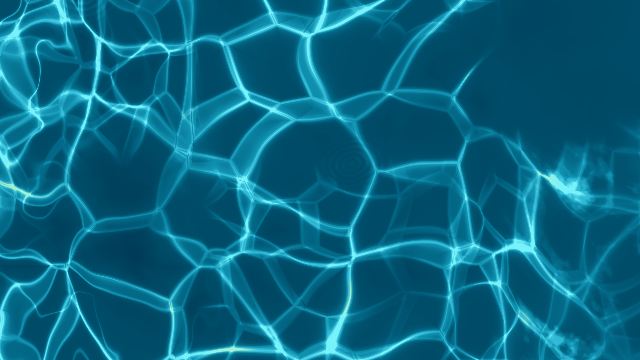
Write a WebGL 1 fragment shader that draws this texture.

```glsl
precision highp float;
// Sunlit pool water: a net of folded caustic ribbons over deep teal.
uniform vec2 u_resolution;

const vec3 ABYSS = vec3(0.0, 0.20, 0.31);
const vec3 DEEP  = vec3(0.0, 0.30, 0.41);
const vec3 TEAL  = vec3(0.01, 0.41, 0.53);
const vec3 AZURE = vec3(0.06, 0.56, 0.68);
const vec3 CYAN  = vec3(0.19, 0.73, 0.84);
const vec3 GLARE = vec3(0.47, 0.95, 0.98);

float hash(vec2 p) {
  return fract(sin(dot(p, vec2(127.1, 311.7))) * 43758.5453);
}

vec2 hash2(vec2 p) {
  return vec2(hash(p), hash(p + 57.3));
}

float noise(vec2 p) {
  vec2 i = floor(p);
  vec2 f = fract(p);
  f = f * f * f * (f * (f * 6.0 - 15.0) + 10.0);
  float low = mix(hash(i), hash(i + vec2(1.0, 0.0)), f.x);
  float high = mix(hash(i + vec2(0.0, 1.0)), hash(i + vec2(1.0, 1.0)), f.x);
  return mix(low, high, f.y);
}

vec2 drift(vec2 p) {
  return vec2(noise(p), noise(p + 31.7)) - 0.5;
}

float fbm(vec2 p) {
  float sum = 0.0;
  float gain = 0.5;
  for (int i = 0; i < 4; i++) {
    sum += gain * noise(p);
    p = mat2(1.6, 1.2, -1.2, 1.6) * p + 7.3;
    gain *= 0.5;
  }
  return sum;
}

// Bright line profile with a soft tail.
float glow(float d, float width) {
  float t = d / width;
  return 1.0 / (1.0 + t * t);
}

// Voronoi cells: x = distance to the nearest wall, y = cell identity.
vec2 cells(vec2 p, float scale) {
  p *= scale;
  vec2 base = floor(p);
  vec2 first = vec2(8.0);
  vec2 second = vec2(8.0);
  float id = 0.0;
  for (int y = -1; y <= 1; y++) {
    for (int x = -1; x <= 1; x++) {
      vec2 cell = base + vec2(float(x), float(y));
      vec2 r = cell + 0.5 + 0.9 * (hash2(cell) - 0.5) - p;
      if (dot(r, r) < dot(first, first)) {
        second = first;
        first = r;
        id = hash(cell + 9.1);
      } else if (dot(r, r) < dot(second, second)) {
        second = r;
      }
    }
  }
  float gap = dot(second, second) - dot(first, first);
  return vec2(0.5 * gap / (length(second - first) * scale), id);
}

// Two displaced copies of one net: their walls are folds, the gap a sheet.
float ribbons(vec2 p, float scale, float spread, float width) {
  vec2 a = cells(p, scale);
  vec2 b = cells(p + spread * drift(p * 3.5 + 4.0), scale);
  float sheet = step(0.0001, abs(a.y - b.y)) * smoothstep(0.0, 0.004, min(a.x, b.x));
  float silk = 0.10 + 0.16 * noise(p * vec2(13.0, 9.0)) + 0.12 * exp(-a.x * 60.0);
  float folds = 0.62 * glow(a.x, width) * (0.35 + 0.9 * noise(p * 4.0 + 2.0));
  folds += 0.50 * glow(b.x, width * 0.8) * (0.2 + noise(p * 5.0 + 17.0));
  return folds + sheet * silk + 0.09 * exp(-a.x * 28.0);
}

float ripples(vec2 p, vec2 centre, float radius) {
  float r = length((p - centre) * vec2(1.0, 1.25) + 0.03 * drift(p * 9.0));
  return (0.5 + 0.5 * sin(r * 330.0)) * (1.0 - smoothstep(0.3 * radius, radius, r));
}

vec3 waterColour(float v) {
  vec3 c = mix(ABYSS, DEEP, smoothstep(0.0, 0.2, v));
  c = mix(c, TEAL, smoothstep(0.2, 0.4, v));
  c = mix(c, AZURE, smoothstep(0.4, 0.6, v));
  c = mix(c, CYAN, smoothstep(0.6, 0.8, v));
  return mix(c, GLARE, smoothstep(0.8, 1.05, v));
}

void main() {
  vec2 p = gl_FragCoord.xy / u_resolution.y;

  // The surface is choppy at the left and calm elsewhere.
  float chop = 1.0 - smoothstep(0.15, 0.75, p.x + 0.2 * p.y);
  vec2 q = p + 0.16 * drift(p * 2.6) + 0.035 * drift(p * 7.0 + 5.0);
  q += chop * 0.06 * drift(p * vec2(12.0, 7.0) + 11.0);

  // A shadowed corner at the upper right, and a fading right edge.
  vec2 edge = p + 0.16 * (fbm(p * 5.0) - 0.5);
  float shadow = smoothstep(1.26, 1.42, edge.x) * smoothstep(0.56, 0.68, edge.y);
  float fade = 1.0 - 0.65 * smoothstep(1.45, 1.75, p.x);

  float haze = fbm(q * 3.2 + 3.0);
  float light = 0.04 + 0.25 * haze;
  float net = ribbons(q, 4.1, 0.14, 0.0048);
  float veil = ribbons(q + 6.4, 6.3, 0.10, 0.0030);
  net += 0.6 * veil * smoothstep(0.45, 0.75, noise(p * 2.7 + 8.0) + 0.15 * chop);

  // Squirming vertical strands where the surface is choppy.
  float level = noise(q * vec2(9.0, 4.0) + 21.0 + 0.7 * drift(p * 14.0));
  float strands = glow(abs(level - 0.52), 0.024) * noise(p * 6.0 + 40.0);
  net += 0.75 * chop * strands;

  // Fine foam drifting along the right, and faint ripple rings.
  float foamArea = smoothstep(1.3, 1.55, p.x) * (1.0 - smoothstep(0.5, 0.68, edge.y));
  float foam = smoothstep(0.45, 0.8, fbm(q * 17.0)) * smoothstep(0.3, 0.65, haze);
  light += foamArea * (0.05 + 0.55 * foam);
  light += 0.07 * ripples(p, vec2(0.99, 0.55), 0.13);
  light += 0.08 * ripples(p, vec2(0.22, 1.02), 0.14);

  light += net * fade * (1.0 - 0.97 * shadow);
  light = mix(light, 0.10 + 0.08 * haze, 0.8 * shadow);

  // Rare warm glints split from the brightest folds.
  float glint = smoothstep(0.78, 0.9, noise(p * 6.0 + 70.0)) * smoothstep(0.7, 1.0, light);
  vec3 colour = waterColour(light) + glint * vec3(0.16, 0.0, -0.14);
  gl_FragColor = vec4(colour, 1.0);
}
```
